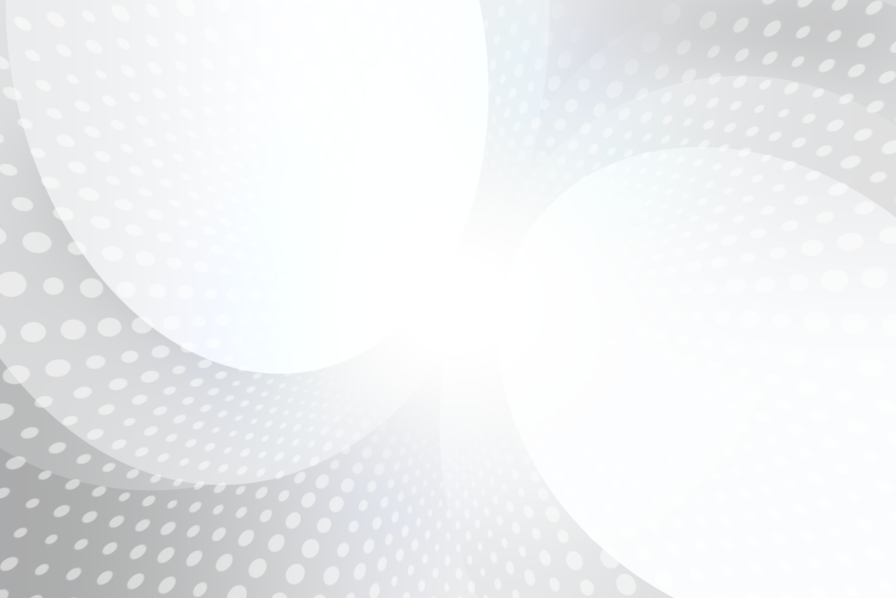
This background is drawn by a Shadertoy shader. Its source:

```glsl
const float TAU = 6.2831853;

float hash(vec2 cell) {
    vec3 q = fract(vec3(cell.xyx) * 0.1031);
    q += dot(q, q.yzx + 33.33);
    return fract((q.x + q.y) * q.z);
}

// Approximate signed distance to an ellipse whose rows slide sideways by shear
float ellipse(vec2 p, vec2 center, vec2 radii, float shear) {
    vec2 d = p - center;
    d.x -= shear * d.y;
    vec2 q = d / radii;
    return (length(q) - 1.0) * length(q) / max(length(q / radii), 0.001);
}

float cover(float dist) {
    float pixel = 1.0 / iResolution.y;
    return 1.0 - smoothstep(-pixel, pixel, dist);
}

float blob(vec2 p, vec2 center, vec2 size) {
    vec2 q = (p - center) / size;
    return exp(-dot(q, q));
}

// Halftone rays: columns bunch and spread around the focus
float halftone(vec2 offset) {
    float r = max(length(offset), 0.001);
    float angle = atan(offset.y, offset.x);
    float phase = 6.0 * (angle + 2.63);
    float density = 100.0 / TAU + 7.2 * cos(phase);
    float u = angle * 100.0 / TAU + 1.2 * sin(phase);
    float column = floor(u);
    float v = log(r) * 10.0 + 0.5 * mod(column, 2.0);
    vec2 id = vec2(mod(column, 100.0), floor(v) + 80.0);

    float spread = 0.5 - 0.5 * cos(phase);
    vec2 size = vec2(0.25, mix(0.19, 0.34, spread)) * mix(0.75, 1.1, hash(id));
    vec2 local = vec2(fract(u), fract(v)) - 0.5;
    float dist = (length(local / size) - 1.0) * size.x;
    float soft = density / (r * iResolution.y);
    return (1.0 - smoothstep(-soft, soft, dist)) * smoothstep(0.12, 0.4, r);
}

void mainImage(out vec4 fragColor, in vec2 fragCoord) {
    vec2 p = fragCoord / iResolution.y;
    p.x += 0.5 * (1.5 - iResolution.x / iResolution.y);
    vec2 focus = vec2(0.76, 0.49);

    float leftInner = ellipse(p, vec2(0.414, 0.922), vec2(0.40, 0.547), -0.1);
    float leftOuter = ellipse(p, vec2(0.371, 1.0), vec2(0.549, 0.811), 0.0);
    float leftLow = ellipse(p, vec2(0.254, 0.57), vec2(0.44, 0.39), 0.0);
    float rightInner = ellipse(p, vec2(1.27, 0.346), vec2(0.425, 0.408), -0.24);
    float rightMiddle = ellipse(p, vec2(1.24, 0.287), vec2(0.504, 0.586), 0.0);
    float rightOuter = ellipse(p, vec2(1.309, 0.385), vec2(0.537, 0.645), 0.0);

    // Backdrop, darkest at the lower left
    float shade = mix(0.67, 0.93, smoothstep(0.0, 0.85, p.x));
    shade -= 0.08 * smoothstep(0.85, 1.1, p.x);
    shade = mix(shade, shade + 0.06, cover(leftLow));

    // Right-hand discs
    float outerShade = 0.93 - 0.12 * blob(p, vec2(1.27, 0.96), vec2(0.27, 0.12));
    outerShade -= 0.06 * smoothstep(1.2, 1.5, p.x);
    shade = mix(shade, outerShade, cover(rightOuter));
    float middleShade = 0.95 - 0.07 * smoothstep(0.85, 1.45, p.x);
    middleShade -= 0.045 * (1.0 - smoothstep(0.0, 0.25, p.y));
    shade = mix(shade, middleShade, cover(rightMiddle));
    float rightFade = smoothstep(0.35, 0.85, p.y) * smoothstep(0.85, 1.45, p.x);
    shade = mix(shade, mix(0.99, 0.915, rightFade), cover(rightInner));

    // Left-hand discs, the inner one casting a soft shadow
    float leftShade = mix(0.865, 0.945, smoothstep(-0.05, 0.8, p.x));
    leftShade += 0.04 * smoothstep(0.5, 0.9, p.y) * (1.0 - smoothstep(0.0, 0.4, p.x));
    float shadow = exp(-max(leftInner, 0.0) / 0.07);
    shadow *= (1.0 - smoothstep(0.25, 0.7, p.x)) * (1.0 - smoothstep(0.6, 0.95, p.y));
    shade = mix(shade, leftShade - 0.07 * shadow, 0.9 * cover(leftOuter));
    shade = mix(shade, mix(0.925, 0.998, smoothstep(0.0, 0.55, p.x)), cover(leftInner));

    vec3 color = shade * vec3(0.996, 1.0, 1.004);

    // Pale blue and mint tints
    float blue = blob(p, vec2(0.39, 0.44), vec2(0.12, 0.18))
        + blob(p, vec2(0.64, 0.17), vec2(0.14, 0.14))
        + blob(p, vec2(0.95, 0.87), vec2(0.13, 0.13));
    float mint = blob(p, vec2(0.48, 0.52), vec2(0.10, 0.22))
        + blob(p, vec2(1.02, 0.72), vec2(0.16, 0.12))
        + blob(p, vec2(0.86, 0.9), vec2(0.06, 0.16));
    color += blue * vec3(-0.018, -0.009, 0.018) + mint * vec3(-0.018, 0.008, 0.004);

    // Dots, absent from the dark wedge at the top
    float dots = halftone(p - focus) * (1.0 - blob(p, vec2(1.03, 0.98), vec2(0.18, 0.14)));
    color = mix(color, vec3(1.0), 0.5 * dots);

    // Central light
    float glow = blob(p, focus, vec2(0.27, 0.23));
    color = mix(color, vec3(1.0), min(1.0, 1.1 * glow));
    fragColor = vec4(clamp(color, 0.0, 1.0), 1.0);
}
```
